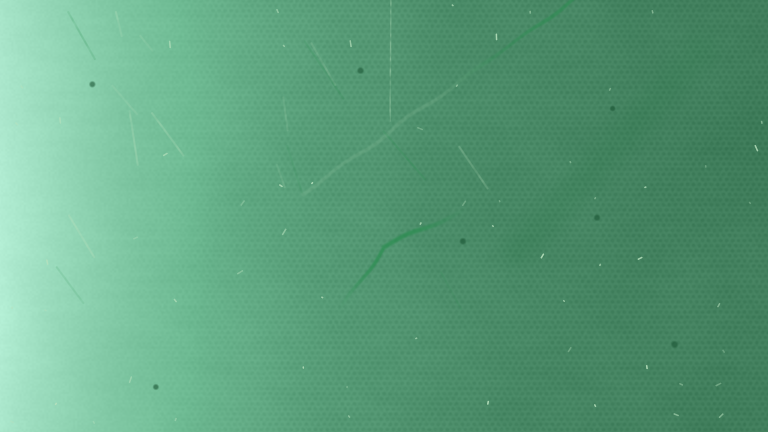
A Shadertoy shader for this texture:

```glsl
// Worn green woven board, lit from the left, with scratches, flecks and stains.

const vec3 DARK_GREEN = vec3(0.235, 0.472, 0.340);
const vec3 MID_GREEN = vec3(0.430, 0.730, 0.575);
const vec3 PALE_GREEN = vec3(0.700, 0.930, 0.830);
const vec3 SCRATCH_GREEN = vec3(0.15, 0.55, 0.30);
const vec3 FLECK_COLOR = vec3(0.72, 0.88, 0.74);
const vec3 STAIN_COLOR = vec3(0.10, 0.33, 0.20);

const float LIGHT_FALLOFF = 3.4;
const float WEAVE_PITCH = 0.0139;
const float WEAVE_DEPTH = 0.030;
const float MOTTLE_DEPTH = 0.010;
const float GRAIN_DEPTH = 0.018;
const float FLECK_CELL = 0.085;
const float FLECK_SHARE = 0.24;
const float STAIN_CELL = 0.30;
const float STAIN_SHARE = 0.30;
const int SCRATCH_COUNT = 16;

vec2 hash2(vec2 p) {
    vec3 q = fract(p.xyx * vec3(0.1031, 0.1030, 0.0973));
    q += dot(q, q.yzx + 33.33);
    return fract((q.xx + q.yz) * q.zy);
}

float valueNoise(vec2 p) {
    vec2 i = floor(p), f = fract(p);
    f = f * f * (3.0 - 2.0 * f);
    return mix(mix(hash2(i).x, hash2(i + vec2(1, 0)).x, f.x),
               mix(hash2(i + vec2(0, 1)).x, hash2(i + vec2(1, 1)).x, f.x), f.y);
}

float segmentDistance(vec2 p, vec2 a, vec2 b) {
    vec2 pa = p - a, ba = b - a;
    return length(pa - ba * clamp(dot(pa, ba) / dot(ba, ba), 0.0, 1.0));
}

float stroke(vec2 p, vec2 a, vec2 b, float width, float soft) {
    return 1.0 - smoothstep(width, width + soft, segmentDistance(p, a, b));
}

// Broad uneven shading from layered sines
float mottle(vec2 p) {
    float sum = 0.0, amp = 1.0;
    for (int i = 0; i < 5; i++) {
        p = mat2(0.8, -0.6, 0.6, 0.8) * p * 1.7 + 1.3;
        sum += amp * sin(p.x + 1.4 * sin(p.y)) * sin(p.y * 1.3);
        amp *= 0.7;
    }
    return sum;
}

// Staggered rows of small dimples
float weave(vec2 p) {
    vec2 q = p / (WEAVE_PITCH * vec2(1.0, 0.85));
    q.x += 0.5 * mod(floor(q.y), 2.0);
    vec2 d = fract(q) - 0.5;
    return 0.3 - smoothstep(0.5, 0.1, length(d * vec2(1.0, 0.9)));
}

// Short bright chips, at most one in each cell
float flecks(vec2 p, float px) {
    vec2 id = floor(p / FLECK_CELL);
    vec2 r = hash2(id + 7.0), s = hash2(id + 61.0);
    vec2 center = (id + 0.2 + 0.6 * r) * FLECK_CELL;
    float angle = 1.6 + 2.4 * (s.x - 0.5);
    vec2 arm = vec2(cos(angle), sin(angle)) * mix(0.0008, 0.007, s.y * s.y);
    return step(hash2(id + 23.0).x, FLECK_SHARE) * mix(0.3, 0.9, r.y)
         * stroke(p, center - arm, center + arm, 0.0004, px);
}

// Small round dark stains
float stains(vec2 p, float px) {
    vec2 id = floor(p / STAIN_CELL);
    vec2 r = hash2(id + 91.0), s = hash2(id + 37.0);
    float d = length(p - (id + 0.2 + 0.6 * r) * STAIN_CELL);
    float radius = mix(0.003, 0.008, s.x);
    return step(s.y, STAIN_SHARE) * smoothstep(radius + px, radius * 0.5, d);
}

void mainImage(out vec4 fragColor, in vec2 fragCoord) {
    float px = 1.2 / iResolution.y;
    vec2 uv = fragCoord / iResolution.xy;
    vec2 p = fragCoord / iResolution.y;

    // Light from the left, strongest near mid height
    float bend = 0.09 * (uv.y - 0.45) * (uv.y - 0.45) - 0.008;
    float light = 0.97 * exp(-LIGHT_FALLOFF * (uv.x + bend * (1.0 - uv.x)));
    vec3 color = light < 0.42 ? mix(DARK_GREEN, MID_GREEN, light / 0.42)
                              : mix(MID_GREEN, PALE_GREEN, (light - 0.42) / 0.58);

    // Cloth relief, streaks and fine grain
    float streak = valueNoise(p * vec2(9.0, 60.0)) - 0.5;
    float grain = valueNoise(p * 210.0) - 0.5;
    float relief = WEAVE_DEPTH * smoothstep(0.05, 0.45, uv.x) * weave(p);
    color += relief + MOTTLE_DEPTH * (mottle(p * 2.2) + streak) + GRAIN_DEPTH * grain;

    // Wide faint smudge on the right
    float smudge = stroke(p, vec2(1.20, 0.42), vec2(1.62, 0.88), 0.0, 0.07);
    color = mix(color, SCRATCH_GREEN * 0.8, 0.12 * smudge);

    // Scattered scratches, mostly on the left, pale or deep green
    for (int i = 0; i < SCRATCH_COUNT; i++) {
        vec2 r = hash2(vec2(i, 3)), s = hash2(vec2(i, 17)), t = hash2(vec2(i, 41));
        vec2 start = vec2(1.1 * r.x, 0.1 + 0.9 * sqrt(r.y));
        float angle = -1.2 + 0.7 * (s.x - 0.5);
        vec2 end = start + vec2(cos(angle), sin(angle)) * mix(0.04, 0.16, s.y);
        float worn = 0.4 + 0.6 * valueNoise(p * 70.0 + float(i));
        float mark = worn * stroke(p, start, end, 0.0005, px * 1.3);
        color = mix(color, t.x < 0.6 ? FLECK_COLOR : SCRATCH_GREEN, mark * mix(0.15, 0.45, t.y));
    }

    // Long marks: a bent green gouge, a diagonal, a worn vertical line
    vec2 q = p + 0.003 * sin(p.yx * 45.0);
    float gouge = max(stroke(q, vec2(0.78, 0.27), vec2(0.89, 0.43), 0.001, 0.006),
                      stroke(q, vec2(0.89, 0.43), vec2(1.07, 0.51), 0.001, 0.008));
    float fade = smoothstep(0.27, 0.40, p.y) * smoothstep(1.09, 0.94, p.x);
    color = mix(color, SCRATCH_GREEN, 0.65 * gouge * fade);
    float diagonal = stroke(q, vec2(0.70, 0.55), vec2(1.34, 1.01), 0.001, 0.006);
    vec3 diagonalColor = mix(FLECK_COLOR, SCRATCH_GREEN, smoothstep(1.0, 1.15, p.x));
    color = mix(color, diagonalColor, diagonal * mix(0.13, 0.5, smoothstep(1.05, 1.3, p.x)));
    float vertical = stroke(p, vec2(0.903, 0.72), vec2(0.905, 1.02), 0.0004, px);
    color = mix(color, FLECK_COLOR, 0.5 * vertical * valueNoise(p * 110.0));

    color = mix(color, STAIN_COLOR, 0.6 * stains(p, px));
    color = mix(color, FLECK_COLOR, flecks(p, px));
    fragColor = vec4(clamp(color, 0.0, 1.0), 1.0);
}
```
